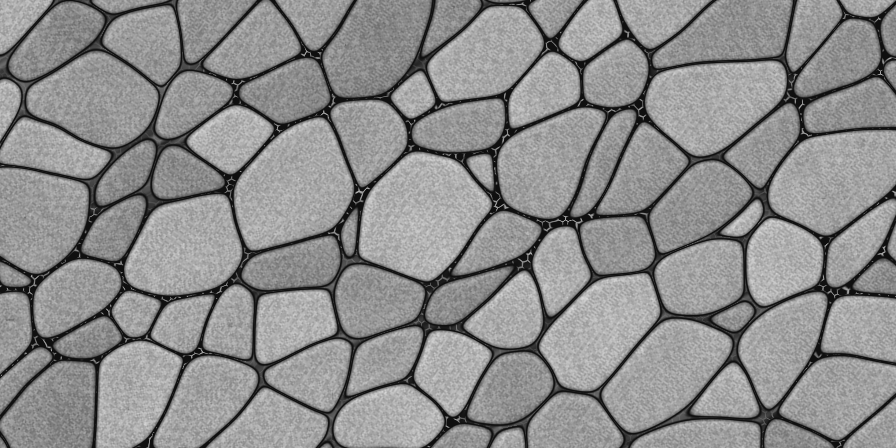
A WebGL 1 fragment shader for this texture:

```glsl
precision highp float;
// Grey paving of rounded flat stones over dark gaps with wire mesh and board.
// A weighted Voronoi diagram gives the outlines; a soft minimum of the edge
// distances rounds the corners; noise adds grain, mottling and wear.

uniform vec2 u_resolution;

const float ROWS = 6.2;            // stone sites per canvas height
const vec2 STRETCH = vec2(0.86, 1.16); // lengthens stones along the tilt
const float JITTER = 0.92;         // scatter of the sites
const float SIZE_SPREAD = 0.72;    // contrast of large and small stones
const float GRID_ANGLE = -0.65;    // tilt of the site grid
const float WARP = 0.05;           // bend of the outlines
const float ROUNDING = 0.0085;     // softness of the corners
const float HALF_GAP = 0.0030;     // half width of the joints
const float RIM = 0.0075;          // width of the dark stone edge
const float STONE_TONE = 0.618;
const float TONE_SPREAD = 0.17;
const float GRAIN = 0.19;
const float MESH_SCALE = 50.0;     // mesh holes per canvas height
const float MESH_LINE = 0.08;
const vec3 JOINT_DARK = vec3(0.06);
const vec3 BOARD_GREY = vec3(0.42);
const vec3 WIRE_GREY = vec3(0.70);
const vec2 LIGHT = vec2(-0.45, 0.89);

float hash(vec2 p) {
  return fract(sin(dot(p, vec2(127.1, 311.7))) * 43758.5453);
}

float noise(vec2 p) {
  vec2 i = floor(p), f = fract(p);
  f = f * f * (3.0 - 2.0 * f);
  return mix(mix(hash(i), hash(i + vec2(1, 0)), f.x),
             mix(hash(i + vec2(0, 1)), hash(i + vec2(1, 1)), f.x), f.y);
}

mat2 rotation(float a) {
  return mat2(cos(a), sin(a), -sin(a), cos(a));
}

// Site position in xy, squared-distance bonus in z
vec3 site(vec2 cell) {
  vec2 offset = vec2(hash(cell), hash(cell + 37.3)) - 0.5;
  float size = hash(cell + 71.9);
  return vec3(cell + 0.5 + JITTER * offset, SIZE_SPREAD * size * size);
}

float power(vec2 p, vec3 s) {
  vec2 d = p - s.xy;
  return dot(d, d) - s.z;
}

// Rounded edge distance in x, outward direction in yz; cell names the stone
vec3 stoneField(vec2 p, out vec2 cell) {
  vec2 base = floor(p);
  float best = 1e3;
  cell = base;
  for (int y = -2; y <= 2; y++)
    for (int x = -2; x <= 2; x++) {
      vec2 c = base + vec2(x, y);
      float d = power(p, site(c));
      if (d < best) { best = d; cell = c; }
    }
  vec3 own = site(cell);
  float k = ROUNDING * mix(0.75, 1.3, hash(cell + 5.7));
  float sum = 1e-20;
  vec2 outward = vec2(0.0);
  for (int y = -3; y <= 3; y++)
    for (int x = -3; x <= 3; x++) {
      if (x == 0 && y == 0) continue;
      vec3 other = site(cell + vec2(x, y));
      vec2 span = other.xy - own.xy;
      float len = max(length(span), 0.01);
      // Undo the stretch so that joints keep an even width
      float scale = ROWS * length(span / len * STRETCH);
      float edge = (power(p, other) - best) / (2.0 * len * scale);
      float w = exp(-edge / k);
      sum += w;
      outward += w * span / len;
    }
  return vec3(-k * log(sum), outward / sum);
}

// Wire net of hexagons
float wireMesh(vec2 p, float soft) {
  vec2 s = vec2(1.0, 1.732);
  vec2 a = mod(p, s) - 0.5 * s;
  vec2 b = mod(p - 0.5 * s, s) - 0.5 * s;
  vec2 g = abs(dot(a, a) < dot(b, b) ? a : b);
  float edge = 0.5 - max(g.x, dot(g, vec2(0.5, 0.866)));
  return 1.0 - smoothstep(MESH_LINE - soft, MESH_LINE + soft, edge);
}

vec3 jointColor(vec2 uv, float depth, float px) {
  float open = smoothstep(0.0015, 0.006, depth);
  float board = smoothstep(0.56, 0.68, noise(uv * 3.1 + 8.0));
  float streak = noise(rotation(-0.5) * uv * vec2(14.0, 95.0));
  vec2 bend = vec2(noise(uv * 40.0), noise(uv * 40.0 + 19.0));
  float wire = wireMesh(uv * MESH_SCALE + 0.9 * bend, 0.6 * px * MESH_SCALE);
  wire *= (1.0 - 0.8 * board) * mix(0.5, 1.0, noise(uv * 60.0 + 3.0));
  vec3 color = mix(JOINT_DARK, BOARD_GREY, board * open * (0.2 + 0.8 * streak));
  return mix(color, WIRE_GREY, wire * open);
}

vec3 stoneColor(vec2 uv, vec2 cell, float inset, vec2 outward) {
  float tone = STONE_TONE + TONE_SPREAD * (hash(cell + 13.1) - 0.5);
  tone += 0.05 * (noise(uv * 14.0 + cell) - 0.5);
  tone += GRAIN * (noise(rotation(0.6) * uv * 270.0) - 0.5);
  tone += 0.05 * smoothstep(0.88, 0.97, noise(uv * 90.0 + 4.0));
  tone -= 0.10 * smoothstep(0.95, 0.99, noise(uv * 70.0 + 31.0));
  // Pale worn band, light from above, then the dark turned edge
  float band = smoothstep(0.0, RIM, inset) * (1.0 - smoothstep(RIM, 3.0 * RIM, inset));
  tone += band * (0.02 + 0.045 * dot(outward, LIGHT));
  tone *= mix(0.5, 1.0, smoothstep(-0.003, RIM, inset));
  return vec3(tone);
}

void main() {
  vec2 uv = gl_FragCoord.xy / u_resolution.y;
  float px = 1.0 / u_resolution.y;
  vec2 p = rotation(GRID_ANGLE) * uv * ROWS * STRETCH + 20.0;
  p += WARP * (vec2(noise(p * 1.6), noise(p * 1.6 + 47.0)) - 0.5) * 2.0;
  vec2 cell;
  vec3 field = stoneField(p, cell);
  float inset = field.x - HALF_GAP;
  vec2 outward = field.yz * rotation(GRID_ANGLE);
  vec3 joint = jointColor(uv, -inset, px);
  vec3 stone = stoneColor(uv, cell, inset, outward);
  gl_FragColor = vec4(mix(joint, stone, smoothstep(-0.7 * px, 0.7 * px, inset)), 1.0);
}
```
